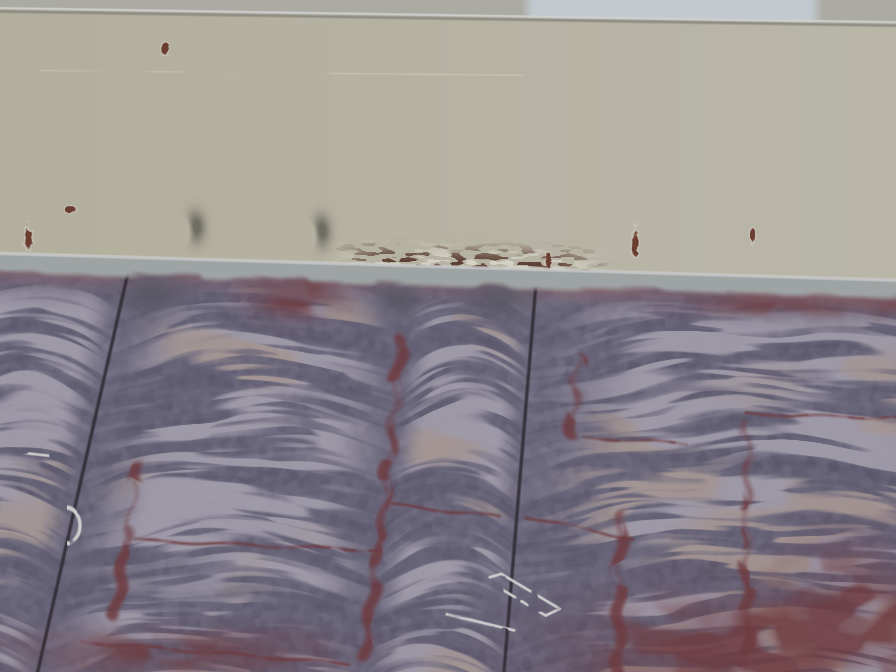
A Shadertoy shader for this texture:

```glsl
const vec3 RUST = vec3(.43, .23, .25);
const vec3 SLATE = vec3(.40, .385, .465);

// Segments: start xy, end xy
const vec4 DRIPS[6] = vec4[6](
    vec4(.597, .49, .572, .27), vec4(.572, .27, .545, .03),
    vec4(1.112, .36, 1.112, 0), vec4(.924, .24, .92, 0),
    vec4(.862, .46, .85, .35), vec4(.205, .3, .172, .09));
const vec4 SCRAPES[6] = vec4[6](
    vec4(1.11, .384, 1.333, .378), vec4(.573, .25, .745, .231),
    vec4(.785, .231, .94, .198), vec4(.2, .196, .56, .181),
    vec4(.12, .045, .52, .012), vec4(.87, .349, 1.02, .34));
const vec4 MARKS[6] = vec4[6](
    vec4(.729, .141, .746, .146), vec4(.746, .146, .833, .094),
    vec4(.833, .094, .812, .084), vec4(.812, .084, .74, .127),
    vec4(.035, .326, .09, .32), vec4(.665, .086, .765, .062));
// Chips: centre xy, half size xy
const vec4 CHIPS[6] = vec4[6](
    vec4(.246, .927, .005, .007), vec4(.104, .688, .008, .004),
    vec4(.042, .645, .005, .015), vec4(.946, .639, .005, .016),
    vec4(.817, .614, .004, .011), vec4(1.12, .649, .003, .008));

float hash(vec2 c) {
    vec3 q = fract(c.xyx * vec3(.1031, .103, .0973));
    q += dot(q, q.yzx + 33.33);
    return fract((q.x + q.y) * q.z);
}

// Smooth cellular noise: site values blended by distance
float cells(vec2 p) {
    vec2 sum = vec2(0);
    for (int k = 0; k < 9; k++) {
        vec2 c = floor(p) + vec2(k % 3 - 1, k / 3 - 1);
        vec2 d = p - c - vec2(hash(c), hash(c + 17.3));
        sum += exp(-6. * dot(d, d)) * vec2(hash(c + 41.7), 1);
    }
    return sum.x / sum.y;
}

float stroke(vec2 p, vec4 s, float halfWidth, float soft) {
    vec2 ab = s.zw - s.xy, ap = p - s.xy;
    float d = length(ap - ab * clamp(dot(ap, ab) / dot(ab, ab), 0., 1.));
    return 1. - smoothstep(halfWidth - soft, halfWidth + soft, d);
}

float blob(vec2 p, float x, float y, float rx, float ry) {
    vec2 d = (p - vec2(x, y)) / vec2(rx, ry);
    return exp(-dot(d, d));
}

float below(float limit, float soft, float v) {
    return 1. - smoothstep(limit - soft, limit + soft, v);
}

vec3 wall(vec2 p, float height, float aa) {
    vec3 col = mix(vec3(.70, .685, .615), vec3(.725, .715, .66), p.x * .75);
    float scratch = stroke(p, vec4(.06, .895, .88, .887), .001, aa);
    col += .06 * scratch * smoothstep(.3, .6, cells(p * vec2(14, 3)));
    // Crescent smudges
    for (float i = 0.; i < 2.; i++) {
        float x = .29 + .187 * i, y = .662 - .006 * i;
        float smear = blob(p, x, y, .014, .022) - .7 * blob(p, x - .012, y - .004, .011, .016);
        col = mix(col, vec3(.35, .34, .31), clamp(smear, 0., .75));
    }
    // Chips and flakes
    float ragged = cells(p * 150.);
    for (int i = 0; i < 6; i++) {
        float d = length((p - CHIPS[i].xy) / CHIPS[i].zw) + ragged - .5;
        col = mix(col, vec3(.8, .79, .74), .6 * below(1.45, .25, d));
        col = mix(col, vec3(.42, .24, .19), below(.95, .25, d));
    }
    float rim = below(.025, .02, height) * below(.17, .06, abs(p.x - .7));
    float flakes = cells(p * vec2(55, 210));
    col = mix(col, vec3(.83, .82, .77), rim * smoothstep(.65, .75, flakes));
    col = mix(col, vec3(.37, .25, .21), rim * below(.27, .05, flakes));
    // Ledge and pale panel along the top
    float rise = p.y - .986 + .0158 * p.x;
    vec3 upper = mix(vec3(.67, .67, .64), vec3(.76, .79, .81), below(.215, .012, abs(p.x - 1.)));
    col = mix(col, upper, smoothstep(-aa, aa, rise));
    col = mix(col, vec3(.52, .51, .48), .8 * below(.002, .002, abs(rise + .003)));
    return mix(col, vec3(.81), below(.0015, .0015, abs(rise - .002)));
}

vec3 brushedPanel(vec2 p, float depth, float aa) {
    float seamA = .056 + .227 * p.y, ridge = .542 + .115 * p.y, seamB = .75 + .083 * p.y;
    vec2 span = p.x < seamA ? vec2(seamA - .24, seamA) : p.x < ridge ? vec2(seamA, ridge)
        : p.x < seamB ? vec2(ridge, seamB) : vec2(seamB, 1.46);
    float u = (p.x - span.x) / (span.y - span.x);
    float patches = cells(p * vec2(7, 9)), grain = cells(p * 90.);
    // Bowed brush strokes inside each column
    float bow = p.y + .16 * (u - .5) * (u - .5) + .006 * sin(p.x * 19. + p.y * 23.);
    float streak = .6 * cells(vec2(p.x * 6., bow * 48.)) + .4 * cells(vec2(p.x * 13., bow * 135.));
    float cover = smoothstep(.02, .26, u) * below(.89, .11, u) * smoothstep(.02, .09, depth);
    vec3 pale = mix(vec3(.65, .63, .68), vec3(.67, .61, .59), smoothstep(.45, .75, cells(p * vec2(9, 16))));
    vec3 col = SLATE + .1 * (streak - .35) + .05 * (grain - .5);
    col = mix(col, pale, .85 * cover * smoothstep(.42, .64, streak + .22 * (patches - .45)));
    // Red washes and dark patches
    col = mix(col, vec3(.57, .4, .42), below(.036, .024, depth) * (.45 + .5 * patches));
    float stain = blob(p, .44, .56, .06, .03) + blob(p, 1.2, .545, .15, .016)
        + blob(p, .25, .03, .2, .03) + blob(p, 1.06, .03, .18, .07) + blob(p, 1.27, .08, .12, .09);
    col = mix(col, RUST, clamp(stain * (.15 + 1.1 * cells(p * vec2(22, 40))), 0., .85));
    float dark = blob(p, .225, .565, .05, .035) + blob(p, .59, .557, .035, .03) + blob(p, .745, .555, .05, .03);
    col = mix(col, vec3(.35, .34, .39), .85 * dark);
    // Drips, scrapes and chalk
    float wear = smoothstep(.2, .6, cells(p * vec2(45, 32)));
    vec2 wobble = .005 * sin(p.yx * vec2(90, 50));
    float chalk = 0.;
    for (int i = 0; i < 6; i++) {
        float drip = stroke(p + wobble, DRIPS[i], .003 + .006 * wear, .006);
        float scrape = stroke(p + .4 * wobble, SCRAPES[i], .002, .003);
        col = mix(col, RUST, max(drip, scrape) * (.35 + .5 * wear));
        chalk = max(chalk, stroke(p, MARKS[i], .002, aa));
    }
    vec2 arc = (p - vec2(.099, .218)) * vec2(1, .75);
    chalk = max(chalk, below(.0025, .0015, abs(length(arc) - .02)) * step(0., arc.x));
    // Seams
    float seams = max(stroke(p, vec4(.194, .61, .056, 0), .0025, 1.3 * aa),
        stroke(p, vec4(.799, .595, .75, 0), .0025, 1.3 * aa));
    col = mix(col, vec3(.18, .16, .19), .85 * seams);
    return mix(col, vec3(.8), chalk * smoothstep(.15, .45, grain));
}

void mainImage(out vec4 fragColor, in vec2 fragCoord) {
    vec2 p = fragCoord / iResolution.xy * vec2(4. / 3., 1);
    float aa = 1. / iResolution.y;
    float depth = .623 - .03 * p.x - p.y;
    // Wall above, grey band, brushed panel below
    float band = .026 + .01 * (cells(p * vec2(24, 30)) - .5);
    vec3 col = mix(brushedPanel(p, depth, aa), vec3(.62, .64, .645), below(band, .006, depth));
    col = mix(col, wall(p, -depth, aa), below(0., aa, depth));
    col = mix(col, vec3(.79), .8 * below(.0025, .0015, abs(depth)));
    fragColor = vec4(col, 1);
}
```
